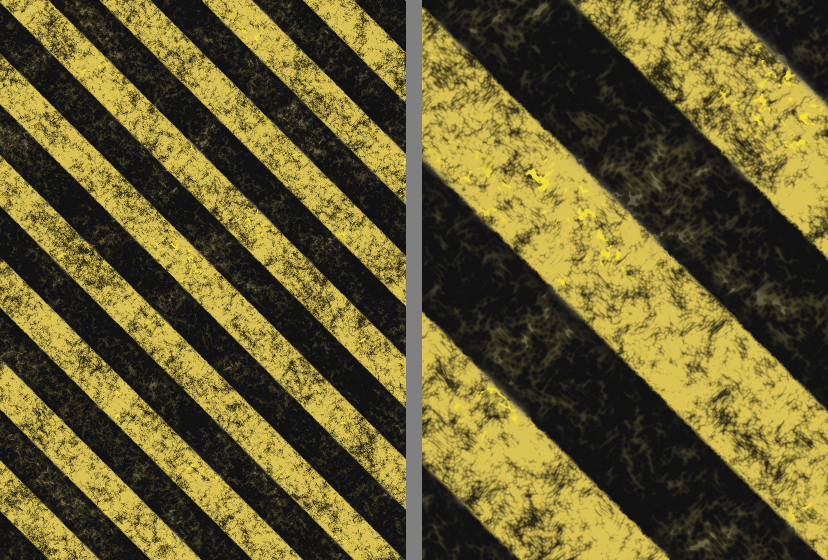
Left: the whole. Right: its middle third, enlarged.
Give the GLSL for this pattern, as a Shadertoy shader.

```glsl
// Diagonal yellow and black hazard stripes with grainy, blotchy wear.

const float PERIOD = 0.1816;      // vertical stripe repeat, in canvas heights
const float FIRST_EDGE = 0.0951;  // first stripe edge below the top left corner

const vec3 YELLOW = vec3(0.86, 0.765, 0.33);
const vec3 BRIGHT = vec3(0.95, 0.88, 0.22);
const vec3 WORN   = vec3(0.11, 0.10, 0.06);
const vec3 BLACK  = vec3(0.068, 0.066, 0.072);
const vec3 DUST   = vec3(0.27, 0.245, 0.14);
const vec3 SCUFF  = vec3(0.56, 0.53, 0.40);

vec2 hash22(vec2 p) {
    vec3 q = fract(vec3(p.xyx) * vec3(0.1031, 0.1030, 0.0973));
    q += dot(q, q.yzx + 33.33);
    return fract((q.xx + q.yz) * q.zy);
}

// Distance to the nearest jittered cell point
float cellular(vec2 p) {
    vec2 cell = floor(p), f = p - cell;
    float nearest = 4.0;
    for (int y = -1; y <= 1; y++)
    for (int x = -1; x <= 1; x++) {
        vec2 o = vec2(x, y);
        vec2 r = o + hash22(cell + o) - f;
        nearest = min(nearest, dot(r, r));
    }
    return sqrt(nearest);
}

// Layered cellular noise, scaled to about zero mean and unit spread
float cellFbm(vec2 p, float gain, int octaves) {
    const mat2 turn = mat2(1.6, 1.2, -1.2, 1.6);
    float sum = 0.0, power = 0.0, weight = 1.0;
    for (int i = 0; i < octaves; i++) {
        sum += weight * (cellular(p + 100.0) - 0.43);
        power += weight * weight;
        weight *= gain;
        p = turn * p + 17.3;
    }
    return sum / (0.18 * sqrt(power));
}

// Slow drift of wear across the sheet
float drift(vec2 p) {
    return 0.5 * sin(7.0 * p.x + 4.0 * sin(5.0 * p.y))
         + 0.5 * sin(9.0 * p.y - 3.0 * sin(6.0 * p.x + 1.0));
}

// Bends coordinates so that cell outlines do not show
vec2 warp(vec2 p, float freq, float amount) {
    return p + amount * (sin(freq * p.yx + vec2(0.0, 1.7))
                       + 0.5 * sin(2.3 * freq * p.yx + vec2(2.1, 0.4)));
}

// Signed distance to the stripe edge, positive inside yellow
float stripeDistance(vec2 p) {
    float s = (1.0 - p.y - p.x - FIRST_EDGE) / PERIOD;
    return (0.25 - abs(fract(s + 0.25) - 0.5)) * PERIOD * 0.7071;
}

vec3 yellowPaint(float wear, float fleck) {
    float damage = 0.94 * smoothstep(-1.1, 3.0, wear);
    return mix(mix(YELLOW, WORN, damage), BRIGHT, fleck);
}

vec3 blackPaint(float wear, float fleck, float edge) {
    float dust = smoothstep(-0.7, 2.6, wear);
    dust *= mix(0.25, 1.0, smoothstep(0.0, 0.016, edge));
    return mix(mix(BLACK, DUST, dust), SCUFF, 0.5 * fleck);
}

void mainImage(out vec4 fragColor, in vec2 fragCoord) {
    vec2 p = fragCoord / iResolution.y;

    // Wear layers, coarse to fine
    float slow = drift(p);
    float cloud = cellFbm(warp(p, 31.0, 0.012) * 11.0, 0.75, 4);
    float grime = cellFbm(warp(p + 3.7, 27.0, 0.013) * 9.0, 0.75, 4);
    float grain = cellFbm(warp(p, 140.0, 0.002) * 62.0, 0.95, 4);
    float speck = cellFbm(warp(p + 5.1, 150.0, 0.002) * 75.0, 0.95, 3);

    float yellowWear = 0.78 * grain + 0.5 * cloud + 0.35 * slow;
    float blackWear = 0.78 * speck + 0.5 * grime - 0.35 * slow;
    float patches = smoothstep(0.9, 2.0, grime - 0.4 * slow);
    float fleck = patches * smoothstep(0.9, 2.0, speck);

    // Stripes with slightly rough, soft edges
    float d = stripeDistance(p);
    float soft = max(0.0012, 0.75 / iResolution.y);
    float paint = smoothstep(-soft, soft, d + 0.0004 * grain);
    vec3 color = mix(blackPaint(blackWear, fleck, -d),
                     yellowPaint(yellowWear, fleck), paint);

    // Pale scuffing along some stretches of the edges
    float rim = exp(-pow(d / 0.0025, 2.0)) * smoothstep(0.2, 1.6, grime);
    color = mix(color, SCUFF, 0.35 * rim);

    fragColor = vec4(color, 1.0);
}
```
